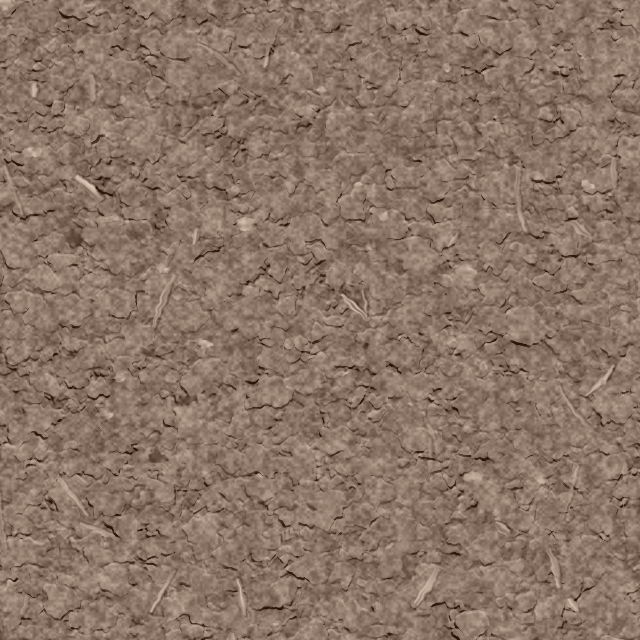
A Shadertoy shader for this texture:

```glsl
// Dry brown soil: overlapping crumbly flakes with thin broken cracks,
// strewn with pale fibrous splinters and small crumbs.
// Flakes form a height field; brightness comes from height steps and grain.
#define SOIL_COLOR vec3(0.562, 0.475, 0.414)
#define COARSE_FLAKES 24.0
#define FINE_FLAKES 43.0
#define TINY_FLAKES 78.0
#define EDGE 0.0024
#define SHADOW_OFFSET 0.0037
#define SHADOW_DEPTH 0.30
#define RIM_LIGHT 0.15
#define HEIGHT_CONTRAST 0.11
#define GRAIN 0.16
#define SPLINTERS 34
#define CRUMBS 28

float hash(vec2 p) {
    return fract(sin(dot(p, vec2(127.1, 311.7))) * 43758.5453);
}

float noise(vec2 p) {
    vec2 i = floor(p), f = fract(p);
    f = f * f * (3.0 - 2.0 * f);
    float low = mix(hash(i), hash(i + vec2(1, 0)), f.x);
    float high = mix(hash(i + vec2(0, 1)), hash(i + vec2(1, 1)), f.x);
    return mix(low, high, f.y);
}

vec2 noise2(vec2 p) {
    return vec2(noise(p), noise(p + 57.3)) - 0.5;
}

// Top surface of one layer of jittered, tilted discs
float flakeLayer(vec2 p, float count, float seed) {
    vec2 grid = p * count;
    vec2 cell = floor(grid);
    float height = 0.0;
    for (int y = -1; y <= 1; y++)
    for (int x = -1; x <= 1; x++) {
        vec2 id = cell + vec2(x, y);
        vec2 key = id + seed;
        vec2 jitter = vec2(hash(key), hash(key + 17.7));
        vec2 d = grid - id - 0.1 - 0.8 * jitter;
        float radius = mix(0.34, 0.66, hash(key + 31.3));
        float level = mix(0.25, 1.0, hash(key + 43.9));
        float dist = length(d * vec2(0.92, 1.16));
        float tilt = dot(d, vec2(hash(key + 61.1), hash(key + 73.7)) - 0.5);
        float inside = 1.0 - smoothstep(-EDGE, EDGE, (dist - radius) / count);
        float dome = 0.12 * dist * dist / (radius * radius);
        height = max(height, (level + 0.6 * tilt - dome) * inside);
    }
    return height;
}

float soilHeight(vec2 p) {
    p += 0.014 * noise2(p * 52.0) + 0.009 * noise2(p * 125.0);
    float large = max(flakeLayer(p, COARSE_FLAKES, 3.0), 0.95 * flakeLayer(p, FINE_FLAKES, 91.0));
    return max(large, 0.82 * flakeLayer(p, TINY_FLAKES, 207.0));
}

// Adds bent, frayed slivers of straw, mostly upright and leaning left
float addSplinters(float tone, vec2 p) {
    for (int i = 0; i < SPLINTERS; i++) {
        vec2 key = vec2(float(i), 5.0);
        vec2 d = p - vec2(hash(key), hash(key + 11.3));
        float angle = mix(-1.5, 1.1, 0.5 * (hash(key + 23.1) + hash(key + 29.9)));
        float sizeRand = hash(key + 37.7);
        float halfLength = mix(0.012, 0.060, sizeRand * sizeRand);
        float halfWidth = mix(0.0028, 0.0075, hash(key + 41.3));
        vec2 along = vec2(sin(angle), cos(angle));
        vec2 q = vec2(dot(d, vec2(along.y, -along.x)), dot(d, along));
        q.x += (hash(key + 53.9) - 0.5) * 8.0 * q.y * q.y;
        q += 0.004 * noise2(p * 110.0 + key);
        float width = halfWidth * (1.0 - 0.5 * abs(q.y) / halfLength);
        float dist = max(abs(q.x) - width, abs(q.y) - halfLength);
        float mask = 1.0 - smoothstep(-EDGE, 0.5 * EDGE, dist);
        float fibre = noise(vec2(q.x * 330.0, q.y * 28.0) + key * 7.0);
        float opacity = mix(0.5, 1.0, hash(key + 67.1));
        float rim = smoothstep(0.003, 0.0, abs(dist - 0.002)) * smoothstep(0.0, 0.003, q.x);
        tone = mix(tone, mix(-0.04, 0.32, fibre), mask * opacity) - 0.12 * opacity * rim;
    }
    return tone;
}

// Adds ragged lumps: one in six dark, the rest pale and smaller
float addCrumbs(float tone, vec2 p) {
    vec2 ragged = 0.011 * noise2(p * 85.0) + 0.006 * noise2(p * 190.0);
    for (int i = 0; i < CRUMBS; i++) {
        vec2 key = vec2(float(i), 140.0);
        vec2 d = p - vec2(hash(key), hash(key + 13.7)) + ragged;
        bool dark = i % 6 == 0;
        float size = hash(key + 27.1);
        float radius = mix(0.005, dark ? 0.022 : 0.013, size * size);
        float dist = length(d * vec2(0.85, 1.25)) - radius;
        float mask = 1.0 - smoothstep(-EDGE, EDGE, dist);
        float mottled = noise(p * 150.0 + key);
        float target = dark ? mix(-0.36, -0.06, mottled) : mix(0.03, 0.34, mottled);
        tone = mix(tone, target, 0.85 * mask);
    }
    return tone;
}

void mainImage(out vec4 fragColor, in vec2 fragCoord) {
    vec2 p = fragCoord / min(iResolution.x, iResolution.y);

    // Faint flake brightness and lit upper rims
    float height = soilHeight(p);
    vec2 offset = SHADOW_OFFSET * vec2(1.6 * (noise(p * 18.0 + 4.0) - 0.5), 1.0);
    float rise = soilHeight(p + offset) - height;
    float tone = HEIGHT_CONTRAST * (height - 0.72);
    tone += RIM_LIGHT * clamp(-rise, 0.0, 0.5);

    // Cracks that fade in and out under raised edges
    float broken = mix(0.25, 1.0, smoothstep(0.3, 0.75, noise(p * 38.0)));
    tone -= SHADOW_DEPTH * smoothstep(0.04, 0.60, rise) * broken;

    // Slight mottling and fine grain
    tone += 0.05 * (noise(p * 24.0 + 9.0) - 0.5) + 0.08 * (noise(p * 62.0) - 0.5);
    tone += GRAIN * (noise(p * 125.0) - 0.5) + 0.85 * GRAIN * (noise(p * 245.0) - 0.5);

    tone = addCrumbs(addSplinters(tone, p), p);
    vec3 color = SOIL_COLOR + max(tone, -0.40) * vec3(1.0, 0.99, 0.96);
    fragColor = vec4(clamp(color, 0.0, 1.0), 1.0);
}
```
